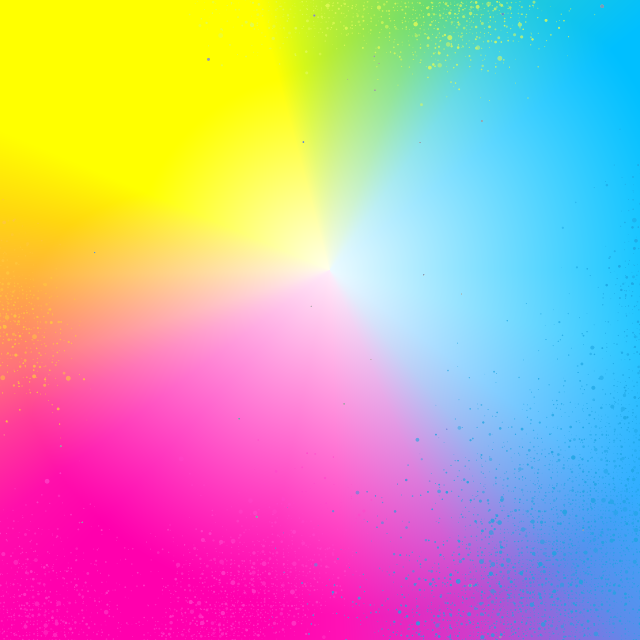
This background is drawn by a WebGL 2 fragment shader. Its source:

```glsl
#version 300 es
precision highp float;
// Soft conic rainbow glowing from a pale centre, with paint splatter near the edges.
uniform vec2 u_resolution;
out vec4 fragColor;

float hash(vec2 p) {
    vec3 q = fract(p.xyx * vec3(0.1031, 0.1030, 0.0973));
    q += dot(q, q.yzx + 33.33);
    return fract((q.x + q.y) * q.z);
}

// Colour stop: rgb is the hue, a is the radius at which the white glow ends.
vec4 stop(vec4 previous, float angle, float start, float end, vec4 next) {
    return mix(previous, next, clamp((angle - start) / (end - start), 0.0, 1.0));
}

vec4 conicSweep(float angle) {
    vec4 cyan = vec4(0.0, 0.75, 1.0, 0.56);
    vec4 yellow = vec4(1.0, 1.0, 0.0, 0.31);
    vec4 magenta = vec4(1.0, 0.0, 0.68, 0.53);
    vec4 c = cyan;
    // cyan through green to yellow
    c = stop(c, angle, 38.0, 54.0, vec4(0.13, 0.79, 0.86, 0.53));
    c = stop(c, angle, 54.0, 70.0, vec4(0.42, 0.86, 0.45, 0.43));
    c = stop(c, angle, 70.0, 90.0, vec4(0.72, 0.93, 0.20, 0.34));
    c = stop(c, angle, 90.0, 97.0, vec4(0.83, 0.97, 0.10, 0.32));
    c = stop(c, angle, 97.0, 105.0, yellow);
    // yellow through orange to magenta
    c = stop(c, angle, 157.0, 170.0, vec4(1.0, 0.84, 0.06, 0.41));
    c = stop(c, angle, 170.0, 181.0, vec4(1.0, 0.71, 0.22, 0.47));
    c = stop(c, angle, 181.0, 197.0, vec4(1.0, 0.45, 0.48, 0.50));
    c = stop(c, angle, 197.0, 206.0, vec4(1.0, 0.24, 0.60, 0.52));
    c = stop(c, angle, 206.0, 217.0, vec4(1.0, 0.06, 0.67, 0.53));
    c = stop(c, angle, 217.0, 228.0, magenta);
    // magenta through violet back to cyan
    c = stop(c, angle, 258.0, 272.0, vec4(1.0, 0.07, 0.71, 0.54));
    c = stop(c, angle, 272.0, 293.0, vec4(0.80, 0.25, 0.80, 0.56));
    c = stop(c, angle, 293.0, 310.0, vec4(0.36, 0.55, 0.92, 0.59));
    c = stop(c, angle, 310.0, 324.0, vec4(0.20, 0.68, 1.0, 0.59));
    c = stop(c, angle, 324.0, 345.0, vec4(0.07, 0.75, 1.0, 0.57));
    return stop(c, angle, 345.0, 360.0, cyan);
}

vec3 background(vec2 p, vec2 centre) {
    vec2 d = p - centre;
    float angle = mod(degrees(atan(d.y, d.x)), 360.0);
    vec4 c = conicSweep(angle);
    float glow = 0.93 * pow(max(1.0 - length(d) / c.a, 0.0), 1.1);
    return mix(c.rgb, vec3(1.0), glow);
}

// Density of a tilted elliptical spray.
float spray(vec2 p, vec2 centre, vec2 radii, float tilt) {
    vec2 d = p - centre;
    float c = cos(tilt), s = sin(tilt);
    vec2 q = vec2(c * d.x + s * d.y, c * d.y - s * d.x) / radii;
    return exp(-dot(q, q));
}

// Coverage of random dots over three grid scales, thinned by the spray density.
float splatter(vec2 p, vec2 centre, vec2 radii, float tilt, float amount) {
    float cover = 0.0;
    float pixel = 1.0 / min(u_resolution.x, u_resolution.y);
    for (int i = 0; i < 3; i++) {
        float cells = 62.0 * pow(1.65, float(i));
        vec2 grid = p * cells + float(i) * vec2(17.3, 41.7);
        vec2 id = floor(grid);
        vec2 offset = 0.25 + 0.5 * vec2(hash(id + 3.1), hash(id + 71.7));
        vec2 dotCentre = p + (id + offset - grid) / cells;
        float size = mix(0.07, 0.24, pow(hash(id + 131.3), 2.0)) / cells;
        float chance = amount * spray(dotCentre, centre, radii, tilt);
        float alive = step(hash(id + 211.9), chance);
        float disc = 1.0 - smoothstep(size - 0.6 * pixel, size + 0.6 * pixel,
                                      length(p - dotCentre));
        cover = max(cover, alive * disc * mix(0.5, 1.0, hash(id + 17.9)));
    }
    return cover;
}

void main() {
    vec2 p = gl_FragCoord.xy / u_resolution;
    vec3 lemon = vec3(0.88, 0.98, 0.34);
    vec3 apricot = vec3(1.0, 0.78, 0.24);
    vec3 rose = vec3(1.0, 0.27, 0.79);
    vec3 azure = vec3(0.11, 0.64, 0.88);
    vec3 color = background(p, vec2(0.515, 0.578));

    // top edge
    float top = splatter(p, vec2(0.70, 1.0), vec2(0.12, 0.075), 0.0, 0.85);
    top = max(top, splatter(p, vec2(0.52, 1.01), vec2(0.15, 0.06), 0.0, 0.7));
    color = mix(color, lemon, 0.85 * top);

    // left edge
    float left = splatter(p, vec2(0.0, 0.52), vec2(0.06, 0.11), 0.45, 0.85);
    color = mix(color, apricot, 0.85 * left);

    // bottom edge
    float bottom = splatter(p, vec2(0.36, 0.04), vec2(0.17, 0.09), 0.7, 0.9);
    bottom = max(bottom, splatter(p, vec2(0.04, 0.03), vec2(0.13, 0.12), -0.5, 0.65));
    color = mix(color, rose, 0.75 * bottom);

    // right edge and lower right corner
    float right = splatter(p, vec2(0.88, 0.10), vec2(0.43, 0.16), 0.87, 0.85);
    right = max(right, splatter(p, vec2(1.0, 0.56), vec2(0.035, 0.14), 0.0, 0.5));
    color = mix(color, azure, 0.85 * right);

    fragColor = vec4(color, 1.0);
}
```
